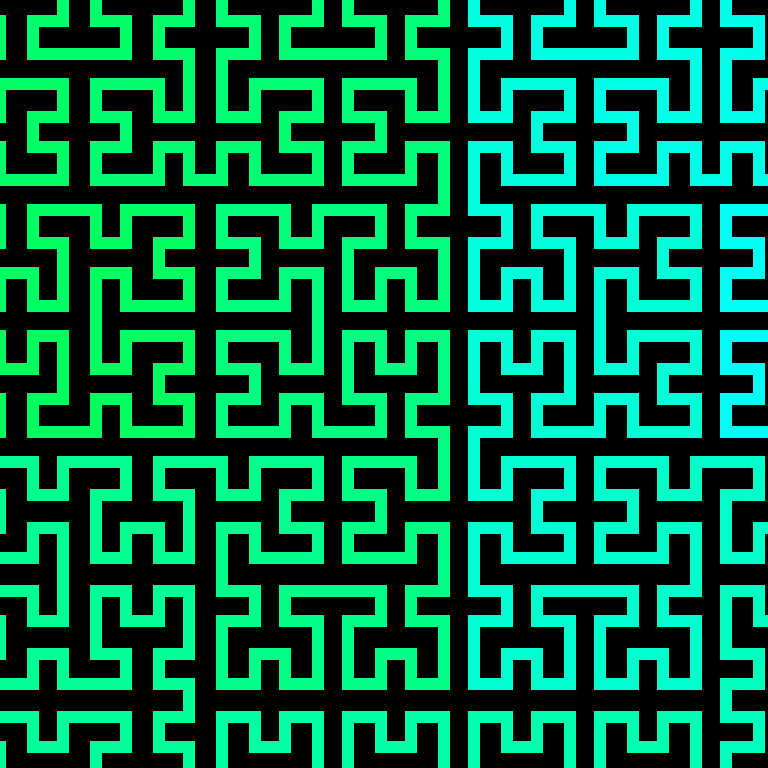
Reproduce this pattern procedurally as a WebGL 2 fragment shader.

```glsl
#version 300 es
precision highp float;
// Space-filling Hilbert curve, its hue drifting from green to cyan along its length.
uniform vec2 u_resolution;
out vec4 fragColor;

// Order along a 64 x 64 Hilbert curve, from lower left to lower right.
int hilbertIndex(ivec2 cell) {
  int index = 0;
  for (int side = 32; side > 0; side /= 2) {
    ivec2 quadrant = cell / side;
    cell -= quadrant * side;
    index += side * side * ((3 * quadrant.x) ^ quadrant.y);
    if (quadrant.y == 0) {
      if (quadrant.x == 1) cell = side - 1 - cell;
      cell = cell.yx;
    }
  }
  return index;
}

// The visible window lies in the upper middle of the full curve.
int indexAt(vec2 node) {
  return hilbertIndex(ivec2(17.0 + node.x, 61.0 - node.y));
}

// Node centre, snapped to a grid of 256 units per canvas side.
vec2 nodeCentre(vec2 node) {
  return floor(node * 10.525 + vec2(0.85, 7.63));
}

// Signed distance to a square-ended stroke between two nodes.
float strokeDistance(vec2 p, vec2 a, vec2 b) {
  vec2 q = abs(p - 0.5 * (a + b)) - 0.5 * abs(b - a) - 2.0;
  return max(q.x, q.y);
}

void main() {
  // Canvas units, with rows counted downward from the top.
  vec2 uv = gl_FragCoord.xy / u_resolution;
  vec2 p = vec2(uv.x, 1.0 - uv.y) * 256.0;
  float pixel = 256.0 / min(u_resolution.x, u_resolution.y);

  vec2 node = floor((p - vec2(0.35, 7.13)) / 10.525 + 0.5);
  vec2 centre = nodeCentre(node);
  int index = indexAt(node);

  // Join the nearest node to its predecessor and successor.
  float dist = 1e3;
  vec2 direction = vec2(1.0, 0.0);
  for (int i = 0; i < 4; i++) {
    vec2 neighbour = node + direction;
    if (abs(indexAt(neighbour) - index) == 1)
      dist = min(dist, strokeDistance(p, centre, nodeCentre(neighbour)));
    direction = vec2(-direction.y, direction.x);
  }

  // Blue grows with distance travelled along the curve.
  float blue = clamp(0.359 + 0.00061 * float(index - 1536), 0.0, 1.0);
  float coverage = clamp(0.5 - dist / pixel, 0.0, 1.0);
  fragColor = vec4(vec3(0.0, 1.0, blue) * coverage, 1.0);
}
```
